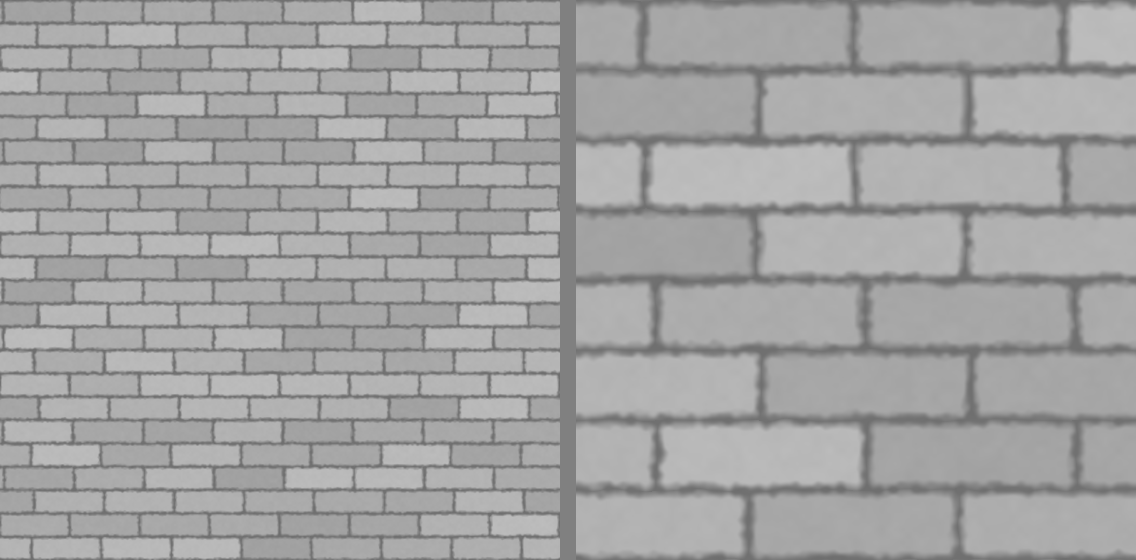
Left: the whole. Right: its middle third, enlarged.
Reproduce this texture procedurally as a three.js fragment shader.

```glsl
varying vec2 vUv;

#define COLUMNS 8.0
#define ROWS 24.0
#define BRICK_ASPECT 3.0
#define ROW_JITTER 0.12
#define CORNER_RADIUS 0.16
#define JOINT_SOFTNESS 0.145
#define EDGE_WOBBLE 0.05
#define EDGE_ROUGHNESS 0.06
#define GRAIN 0.025
#define MORTAR_GRAY 0.44
#define BRICK_DARK 0.63
#define BRICK_LIGHT 0.735

float hash(vec2 p) {
  return fract(sin(dot(p, vec2(127.1, 311.7))) * 43758.5453);
}

// Value noise that wraps after the given whole number of cells
float tileNoise(vec2 uv, float cells) {
  vec2 p = uv * cells;
  vec2 i = floor(p);
  vec2 f = fract(p);
  f = f * f * (3.0 - 2.0 * f);
  vec2 a = mod(i, cells);
  vec2 b = mod(i + 1.0, cells);
  return mix(mix(hash(a), hash(vec2(b.x, a.y)), f.x),
             mix(hash(vec2(a.x, b.y)), hash(b), f.x), f.y);
}

float roundedBox(vec2 p, vec2 halfSize, float radius) {
  vec2 q = abs(p) - halfSize + radius;
  return length(max(q, 0.0)) + min(max(q.x, q.y), 0.0) - radius;
}

void main() {
  // Slightly uneven brick outlines
  vec2 wobble = vec2(tileNoise(vUv, 96.0), tileNoise(vUv.yx + 0.5, 96.0)) - 0.5;
  vec2 wall = vUv * vec2(COLUMNS, ROWS);
  wall += wobble * EDGE_WOBBLE * vec2(1.0 / BRICK_ASPECT, 1.0);

  // Running bond with a small random shift per row
  float row = mod(floor(wall.y), ROWS);
  float stagger = 0.5 * (1.0 - mod(row, 2.0));
  wall.x -= stagger + (hash(vec2(row, 41.0)) - 0.5) * ROW_JITTER;
  vec2 brick = vec2(mod(floor(wall.x), COLUMNS), row);
  vec2 local = (fract(wall) - 0.5) * vec2(BRICK_ASPECT, 1.0);

  // Soft, rough joint around each brick
  float inset = -roundedBox(local, vec2(0.5 * BRICK_ASPECT, 0.5), CORNER_RADIUS);
  inset += (tileNoise(vUv, 224.0) - 0.5) * EDGE_ROUGHNESS;
  float face = smoothstep(-0.015, JOINT_SOFTNESS, inset);

  // Tone per brick, with faint blotches and fine grain
  float tone = mix(BRICK_DARK, BRICK_LIGHT, hash(brick + 7.3));
  float grain = 0.6 * tileNoise(vUv, 128.0) + 0.4 * tileNoise(vUv, 256.0) - 0.5;
  float gray = mix(MORTAR_GRAY, tone, face) + grain * GRAIN;

  gl_FragColor = vec4(vec3(gray), 1.0);
}
```
